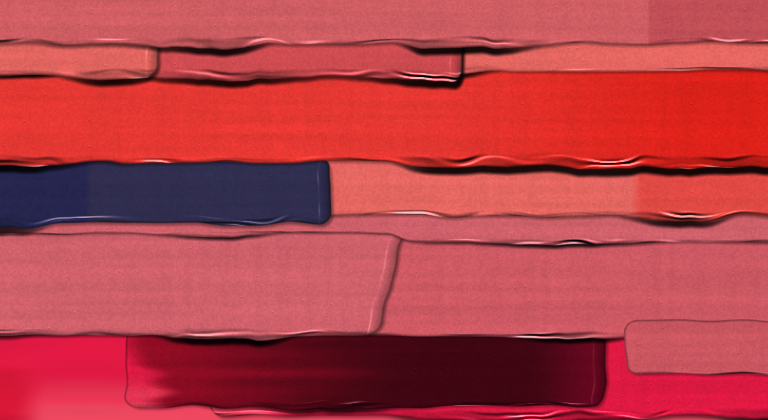
Give the GLSL for this texture, as a WebGL 1 fragment shader.

```glsl
precision highp float;
// Thick horizontal smears of red, pink, navy and maroon paint with glossy ridges.
uniform vec2 u_resolution;

float hash(vec2 p) {
  vec3 q = fract(p.xyx * 0.1031);
  q += dot(q, q.yzx + 33.33);
  return fract((q.x + q.y) * q.z);
}

float noise(vec2 p) {
  vec2 i = floor(p), f = fract(p);
  f = f * f * (3.0 - 2.0 * f);
  return mix(mix(hash(i), hash(i + vec2(1.0, 0.0)), f.x),
             mix(hash(i + vec2(0.0, 1.0)), hash(i + 1.0), f.x), f.y);
}

// Signed distance to a rounded box given as left, bottom, right, top
float boxDistance(vec2 p, vec4 box, float radius) {
  vec2 d = abs(p - 0.5 * (box.xy + box.zw)) - 0.5 * (box.zw - box.xy) + radius;
  return length(max(d, 0.0)) + min(max(d.x, d.y), 0.0) - radius;
}

// Height of the folded paint along a ridge
float fold(vec2 p, float seed) {
  float warp = noise(vec2(p.x * 11.0, p.y * 40.0) + seed);
  return noise(vec2(p.x * 8.0 + seed * 7.0, p.y * 110.0 + 3.0 * warp));
}

// Small raised air bubbles: positive on the lit side, negative below
float bubbles(vec2 p) {
  vec2 cell = floor(p * 30.0);
  vec2 center = 0.2 + 0.6 * vec2(hash(cell), hash(cell + 57.0));
  vec2 offset = fract(p * 30.0) - center;
  float radius = 0.05 + 0.08 * hash(cell + 91.0);
  float present = step(0.55, hash(cell + 23.0));
  return present * offset.y / radius * (1.0 - smoothstep(0.4 * radius, radius, length(offset)));
}

// Lays one smear over the paint below, with shadow, rim and lower ridge
vec3 smear(vec3 under, vec2 p, vec4 box, vec3 pigment, float ridge, float seed) {
  float gather = smoothstep(0.45, 0.85, noise(vec2(p.x * 3.7, seed)));
  float ripple = noise(vec2(p.x * 13.0, seed + 40.0)) - 0.5;
  float lumps = noise(vec2(p.x * 34.0, seed + 70.0)) * gather;
  vec2 q = p;
  q.y += ridge * (0.45 * gather + 0.4 * ripple + 0.2 * lumps);
  q.x += 0.014 * (noise(vec2(seed, p.y * 22.0)) - 0.5);

  float edge = boxDistance(q, box, 0.03);
  float shadowEdge = boxDistance(q + vec2(-0.006, ridge * (0.2 + 0.5 * gather)), box, 0.03);
  under *= 1.0 - (0.4 + 0.5 * gather) * (1.0 - smoothstep(-0.007, 0.006, shadowEdge));

  // Matte surface
  vec3 paint = pigment * (0.96 + 0.06 * noise(vec2(p.x * 3.0, p.y * 90.0) + seed));
  paint *= 0.985 + 0.03 * noise(vec2(p.x * 60.0, p.y * 3.0 + seed));
  paint *= 1.0 + 0.09 * (noise(p * 240.0) - 0.5);
  paint += 0.17 * bubbles(p + seed) * (0.3 + pigment);
  paint *= 1.0 - 0.35 * smoothstep(-0.007, 0.0, edge);

  // Rounded right end
  float fromEnd = box.z - q.x;
  paint *= 0.75 + 0.25 * smoothstep(0.0, 0.03, fromEnd);
  paint += 0.12 * (1.0 - smoothstep(0.0, 0.004, abs(fromEnd - 0.028))) * noise(vec2(p.y * 40.0, seed));

  // Folded ridge lit from above
  vec2 along = vec2(p.x, q.y - box.y);
  float thickness = ridge * (0.55 + 0.7 * gather);
  float zone = 1.0 - smoothstep(0.5 * thickness, thickness, along.y);
  float slope = fold(along, seed) - fold(along + vec2(0.0, 0.004), seed);
  float gloss = smoothstep(0.14, 0.4, slope) * (0.25 + 0.6 * noise(vec2(p.x * 9.0, seed + 15.0)));
  vec3 folded = paint * (0.95 - 0.15 * gather + 1.3 * slope);
  paint = mix(paint, mix(folded, vec3(0.95, 0.82, 0.85), gloss), zone);

  float pixel = 1.0 / u_resolution.y;
  return mix(paint, under, smoothstep(-pixel, pixel, edge));
}

void main() {
  vec2 p = gl_FragCoord.xy / u_resolution.y;
  vec3 rose = vec3(0.88, 0.10, 0.26), salmon = vec3(0.90, 0.40, 0.38);
  vec3 pink = vec3(0.82, 0.38, 0.42), brick = vec3(0.82, 0.30, 0.32);
  float streak = noise(vec2(p.x * 5.0, p.y * 45.0));

  // Rose ground, paler at the lower left
  vec3 ground = mix(vec3(0.92, 0.28, 0.37), rose, smoothstep(0.03, 0.13, p.y + 0.03 * streak));
  float blot = 1.0 - smoothstep(0.05, 0.13, length(p - vec2(0.0, 0.05)) + 0.02 * streak);
  ground = mix(ground, vec3(0.83, 0.09, 0.21), blot);
  vec3 col = ground * (0.97 + 0.06 * streak);
  col = smear(col, p, vec4(0.5, 0.012, 3.0, 0.3), mix(ground, rose, smoothstep(0.5, 0.75, p.x)), 0.026, 3.0);

  // Maroon stroke, dragged thin on the left
  vec3 maroon = mix(vec3(0.58, 0.05, 0.14), vec3(0.25, 0.025, 0.07), smoothstep(0.4, 1.15, p.x + 0.2 * streak));
  maroon = mix(maroon, vec3(0.40, 0.03, 0.12), smoothstep(1.25, 1.42, p.x));
  float drag = smoothstep(0.36, 0.44, p.x + 0.6 * (p.y - 0.1) + 0.07 * streak);
  col = smear(col, p, vec4(0.3, 0.032, 1.442, 0.28), mix(ground, maroon, drag), 0.02, 11.0);

  // Broad pink bands and the small lower patch
  col = smear(col, p, vec4(-1.0, 0.2, 3.0, 0.6), vec3(0.81, 0.35, 0.39), 0.016, 5.0);
  col = smear(col, p, vec4(-1.0, 0.205, 0.905 + 0.22 * (p.y - 0.2), 0.6), pink, 0.022, 17.0);
  col = smear(col, p, vec4(1.49, 0.108, 3.0, 0.237), vec3(0.80, 0.34, 0.38), 0.014, 8.0);
  float seam = mix(0.443, 0.426, smoothstep(0.92, 0.98, p.x));
  col = smear(col, p, vec4(-1.0, seam, 3.0, 0.6), pink, 0.012, 21.0);

  // Salmon row with the navy stroke
  vec3 warm = mix(salmon, vec3(0.89, 0.29, 0.27), smoothstep(1.5, 1.53, p.x));
  col = smear(col, p, vec4(-1.0, 0.485, 3.0, 0.7), warm, 0.024, 26.0);
  vec3 navy = mix(vec3(0.15, 0.15, 0.31), vec3(0.19, 0.18, 0.31), smoothstep(0.2, 0.22, p.x));
  col = smear(col, p, vec4(-1.0, 0.468, 0.79, 0.625), navy, 0.034, 31.0);

  // Bright red band
  vec3 red = mix(vec3(0.91, 0.22, 0.20), vec3(0.87, 0.13, 0.10), smoothstep(0.9, 1.75, p.x));
  col = smear(col, p, vec4(-1.0, 0.615, 3.0, 0.9), red, 0.026, 37.0);

  // Three short strokes and the top band
  col = smear(col, p, vec4(-1.0, 0.832, 3.0, 0.95), salmon, 0.018, 42.0);
  col = smear(col, p, vec4(-1.0, 0.822, 1.105, 0.95), brick, 0.024, 48.0);
  col = smear(col, p, vec4(-1.0, 0.822, 0.375, 0.95), salmon, 0.024, 53.0);
  vec3 top = mix(vec3(0.82, 0.37, 0.39), vec3(0.76, 0.31, 0.34), smoothstep(1.54, 1.55, p.x));
  col = smear(col, p, vec4(-1.0, 0.897, 3.0, 1.3), top, 0.024, 59.0);
  gl_FragColor = vec4(clamp(col, 0.0, 1.0), 1.0);
}
```
